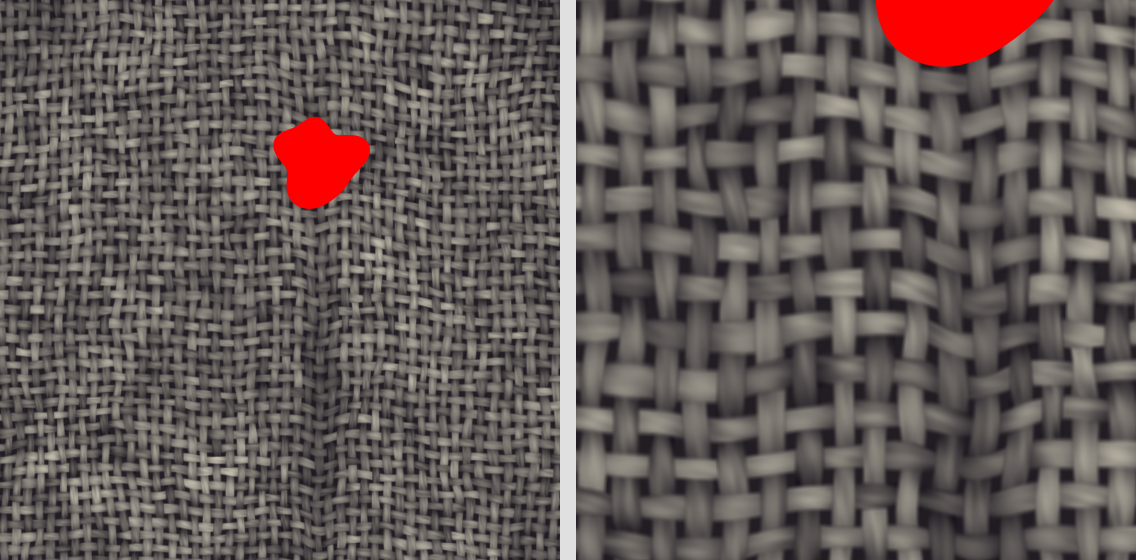
Left, the full canvas; right, a detail of the centre.
This texture is drawn by a Shadertoy shader. Its source:

```glsl
const float PI = 3.14159265;

float hash(vec2 p) {
    p = fract(p * vec2(0.1031, 0.1137));
    p += dot(p, p.yx + 33.33);
    return fract((p.x + p.y) * p.x * 17.0);
}

float noise(vec2 p) {
    vec2 i = floor(p), f = fract(p);
    f = f * f * (3.0 - 2.0 * f);
    return mix(mix(hash(i), hash(i + vec2(1, 0)), f.x),
               mix(hash(i + vec2(0, 1)), hash(i + 1.0), f.x), f.y);
}

// One yarn crossing a cell: x = brightness, y = coverage.
// across and along are cell coordinates, id is the yarn index, lift is -1 (under) to 1 (over)
vec2 yarn(float across, float along, float id, float lift, float halfWidth, float seed) {
    vec2 lane = vec2(id * 7.0 + seed, along);
    float shift = 0.16 * (noise(lane * vec2(1.0, 0.6) + 40.0) - 0.5);
    float w = halfWidth + 0.12 * (noise(lane * vec2(1.0, 0.8) + 90.0) - 0.5);
    float d = abs(across - 0.5 - shift);

    float tone = 0.50 + 0.36 * (noise(lane * vec2(1.0, 0.45)) - 0.5);
    tone += 0.34 * (noise(lane + 170.0) - 0.5);
    float fibre = noise(vec2(across * 5.0 + id * 11.0 + seed, along * 1.6 + across * 2.0));
    tone += 0.26 * (fibre - 0.5);
    tone += 0.17 * lift + 0.07 - 0.22 * d * d / (w * w);
    return vec2(tone, smoothstep(w + 0.09, w - 0.09, d));
}

// Distance to the lobed patch, negative inside
float patchDistance(vec2 p) {
    vec2 q = p - vec2(0.569, 0.711);
    float a = atan(q.y, q.x);
    float r = 0.0755 + 0.0117 * cos(3.0 * a - 0.73);
    r += 0.0104 * (0.65 + 0.45 * sin(a)) * sin(5.0 * a);
    return length(q) - r;
}

void mainImage(out vec4 fragColor, in vec2 fragCoord) {
    vec2 p = fragCoord / iResolution.xy;

    // Soft vertical crease that bends the cloth
    float creaseX = p.x - 0.562 - 0.012 * sin(p.y * 5.0);
    float crease = exp(-creaseX * creaseX / 0.0009) * (1.0 - 0.6 * smoothstep(0.5, 0.9, p.y));

    // Weave grid with slow drift of the yarns
    vec2 g = p * vec2(48.0, 41.0);
    g += 1.1 * (vec2(noise(p * 5.0 + 3.0), noise(p * 5.0 + 60.0)) - 0.5);
    g += 0.35 * (vec2(noise(p * 19.0 + 21.0), noise(p * 19.0 + 77.0)) - 0.5);
    g.y += 0.5 * crease + 0.9 * smoothstep(-0.03, 0.3, creaseX);
    vec2 cell = floor(g), f = fract(g);

    // Plain weave: the upper yarn alternates like a chessboard
    float side = mod(cell.x + cell.y, 2.0) < 0.5 ? 1.0 : -1.0;
    vec2 warp = yarn(f.x, g.y, cell.x, side * sin(PI * f.y), 0.35, 5.0);
    vec2 weft = yarn(f.y, g.x, cell.y, -side * sin(PI * f.x), 0.31, 503.0);
    warp.x -= 0.03;
    weft.x += 0.03;
    vec2 upper = side > 0.0 ? warp : weft;
    vec2 lower = side > 0.0 ? weft : warp;
    float tone = mix(mix(0.06, lower.x, lower.y), upper.x, upper.y);

    // Uneven dye, crease shadow and darker top corners
    tone *= 0.90 + 0.24 * noise(p * 7.0 + 12.0);
    tone *= 1.0 - 0.24 * crease;
    tone *= 1.0 - 0.3 * smoothstep(0.55, 0.75, length(p - vec2(0.5, 0.45)));
    vec3 color = mix(vec3(0.10, 0.08, 0.11), vec3(0.66, 0.64, 0.59), clamp(tone, 0.0, 1.15));

    // Flat red patch
    float edge = 0.8 / iResolution.y;
    color = mix(color, vec3(1.0, 0.0, 0.0), smoothstep(edge, -edge, patchDistance(p)));
    fragColor = vec4(color, 1.0);
}
```
